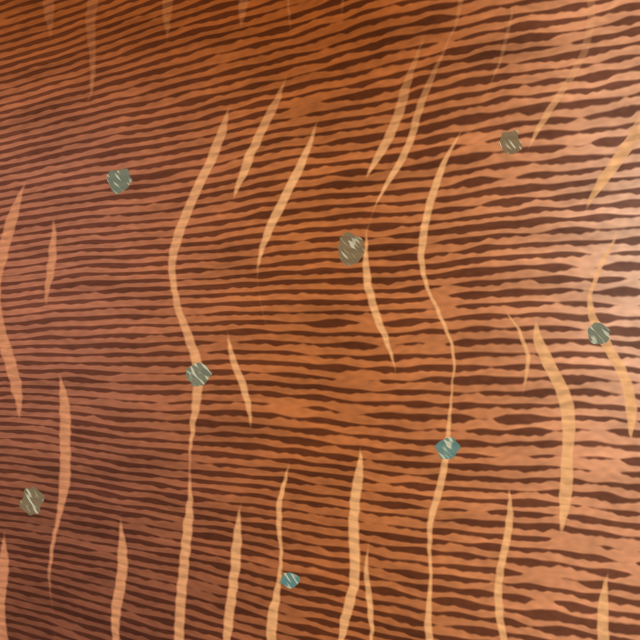
A Shadertoy shader for this texture:

```glsl
const float ROWS = 82.0;
const int FLECK_COLUMNS = 12;
const int CHIPS = 8;

vec2 hash2(vec2 p) {
    p = vec2(dot(p, vec2(127.1, 311.7)), dot(p, vec2(269.5, 183.3)));
    return fract(sin(p) * 43758.55);
}

float gradientDot(vec2 cell, vec2 offset, vec2 f) {
    return dot(hash2(cell + offset) * 2.0 - 1.0, f - offset);
}

float gradientNoise(vec2 p) {
    vec2 i = floor(p), f = fract(p);
    vec2 u = f * f * f * (f * (f * 6.0 - 15.0) + 10.0);
    float low = mix(gradientDot(i, vec2(0, 0), f), gradientDot(i, vec2(1, 0), f), u.x);
    float high = mix(gradientDot(i, vec2(0, 1), f), gradientDot(i, vec2(1, 1), f), u.x);
    return mix(low, high, u.y);
}

// Height across the grain: rows fan out and tilt away from the middle
float grainHeight(vec2 p) {
    float fan = p.x * (1.3 - 0.5 * p.x);
    float wave = 0.012 * gradientNoise(p * vec2(4.0, 5.0)) + 0.003 * gradientNoise(p * vec2(19.0, 23.0));
    return p.y - 0.5 * (p.y - 0.45) * fan + wave;
}

// Dark pores: broken dashes along each row
float poreDashes(float x, float height, float breakup) {
    float row = height * ROWS;
    float id = floor(row);
    float shift = hash2(vec2(id, 3.0)).x * 40.0;
    float along = gradientNoise(vec2(x * 17.0 + shift, id * 7.31));
    float ragged = gradientNoise(vec2(x * 70.0 + shift, id * 3.37));
    float halfWidth = clamp(0.21 + breakup * along + 0.13 * ragged, 0.0, 0.38);
    float d = abs(fract(row) - 0.5 + 0.12 * ragged);
    return (1.0 - smoothstep(halfWidth - 0.12, halfWidth + 0.12, d)) * smoothstep(0.0, 0.12, halfWidth);
}

// Shared sideways bend of the ray flecks
float fleckBend(float y) {
    return 0.2 * smoothstep(0.54, 0.95, y)
         + 0.065 * (1.0 - smoothstep(0.36, 0.54, y))
         - 0.04 * (1.0 - smoothstep(0.0, 0.36, y));
}

// Pale ray flecks: bent columns cut into tapering pieces
float rayFlecks(vec2 p, float height) {
    float cover = 0.0;
    float serration = 0.003 * gradientNoise(vec2(p.x * 20.0, height * ROWS));
    for (int i = 0; i < FLECK_COLUMNS; i++) {
        float k = float(i);
        vec2 rnd = hash2(vec2(k, 17.0));
        float base = (k + 0.2 + 0.6 * rnd.x) / float(FLECK_COLUMNS) - 0.04;
        float y = p.y + 0.12 * (rnd.y - 0.5);
        float wander = 0.035 * gradientNoise(vec2(y * 6.0, k * 5.3 + 0.4));
        float center = base + fleckBend(y) * mix(0.35, 1.0, base) + wander;
        float piece = gradientNoise(vec2(p.y * 4.2 + rnd.x * 30.0, k * 3.7 + 0.3));
        float body = smoothstep(-0.1, 0.16, piece);
        float halfWidth = mix(0.005, 0.0105, rnd.y) * body;
        float d = abs(p.x - center + serration) - halfWidth;
        float fade = smoothstep(0.0, 0.3, body) * (1.0 - 0.75 * smoothstep(0.7, 0.95, p.y));
        cover = max(cover, (1.0 - smoothstep(-0.002, 0.003, d)) * fade);
    }
    return cover;
}

// Varnished wood tone under a light from the right
vec3 woodTone(vec2 p) {
    vec3 rose = vec3(0.67, 0.41, 0.30);
    vec3 amber = vec3(0.70, 0.40, 0.21);
    vec3 tan = vec3(0.83, 0.55, 0.38);
    vec3 russet = vec3(0.57, 0.28, 0.10);
    vec3 umber = vec3(0.46, 0.26, 0.18);
    vec3 glare = vec3(0.95, 0.78, 0.66);
    vec3 tone = mix(rose, amber, smoothstep(0.1, 0.5, p.x));
    tone = mix(tone, tan, smoothstep(0.5, 1.0, p.x));
    tone = mix(tone, russet, 0.85 * smoothstep(0.72, 1.0, p.y) * (1.0 - smoothstep(0.45, 0.95, p.x)));
    tone = mix(tone, umber, 0.85 * (1.0 - smoothstep(0.05, 0.6, length(p * vec2(0.8, 1.1)))));
    vec2 toGlare = (p - vec2(1.04, 0.6)) / vec2(0.17, 0.28);
    return mix(tone, glare, 0.75 * exp(-dot(toGlare, toGlare)));
}

// Small flakes of old paint, one per loop step
vec3 addChips(vec3 color, vec2 p) {
    vec3 teal = vec3(0.36, 0.53, 0.51), olive = vec3(0.50, 0.42, 0.30), pale = vec3(0.76, 0.76, 0.64);
    for (int i = 0; i < CHIPS; i++) {
        float k = float(i);
        vec2 rnd = hash2(vec2(k, 41.0));
        vec2 center = vec2((k + 0.5) / float(CHIPS), 0.06 + 0.8 * fract(k * 0.618 + 0.2));
        vec2 q = p - center - 0.03 * (rnd - 0.5);
        float edge = 0.009 * gradientNoise(q * 65.0 + k * 9.7);
        float d = length(q * vec2(1.0, 0.85 + 0.5 * rnd.x)) + edge - mix(0.014, 0.021, rnd.y);
        float streak = gradientNoise(vec2(q.x + q.y, q.x - 0.4 * q.y) * vec2(140.0, 60.0) + k * 5.1);
        vec3 paint = mix(mix(olive, teal, rnd.x), pale, smoothstep(0.0, 0.35, streak));
        color = mix(color, paint, 0.9 * (1.0 - smoothstep(-0.001, 0.002, d)));
    }
    return color;
}

void mainImage(out vec4 fragColor, in vec2 fragCoord) {
    vec2 p = fragCoord / iResolution.xy;
    float height = grainHeight(p);

    // Ground with soft streaks and fine fibres
    float streaks = gradientNoise(vec2(p.x * 7.0, height * 38.0));
    float fibres = gradientNoise(vec2(p.x * 60.0, height * 190.0));
    vec3 ground = woodTone(p) * (1.0 + 0.2 * streaks + 0.14 * fibres);

    // Pores, then flecks that the pores cross faintly
    float pores = poreDashes(p.x, height, mix(0.3, 0.6, p.x));
    float flecks = rayFlecks(p, height);
    vec3 poreTint = mix(vec3(0.62, 0.57, 0.58), vec3(0.52, 0.46, 0.46), smoothstep(0.0, 0.6, p.x));
    vec3 color = ground * mix(vec3(1.0), poreTint, pores * (1.0 - 0.8 * flecks));
    vec3 fleckColor = mix(vec3(0.84, 0.55, 0.38), vec3(0.95, 0.70, 0.46), smoothstep(0.0, 0.5, p.x));
    fleckColor *= 1.0 + 0.15 * fibres - 0.1 * pores;
    color = mix(color, fleckColor, 0.85 * flecks);

    fragColor = vec4(clamp(addChips(color, p), 0.0, 1.0), 1.0);
}
```
